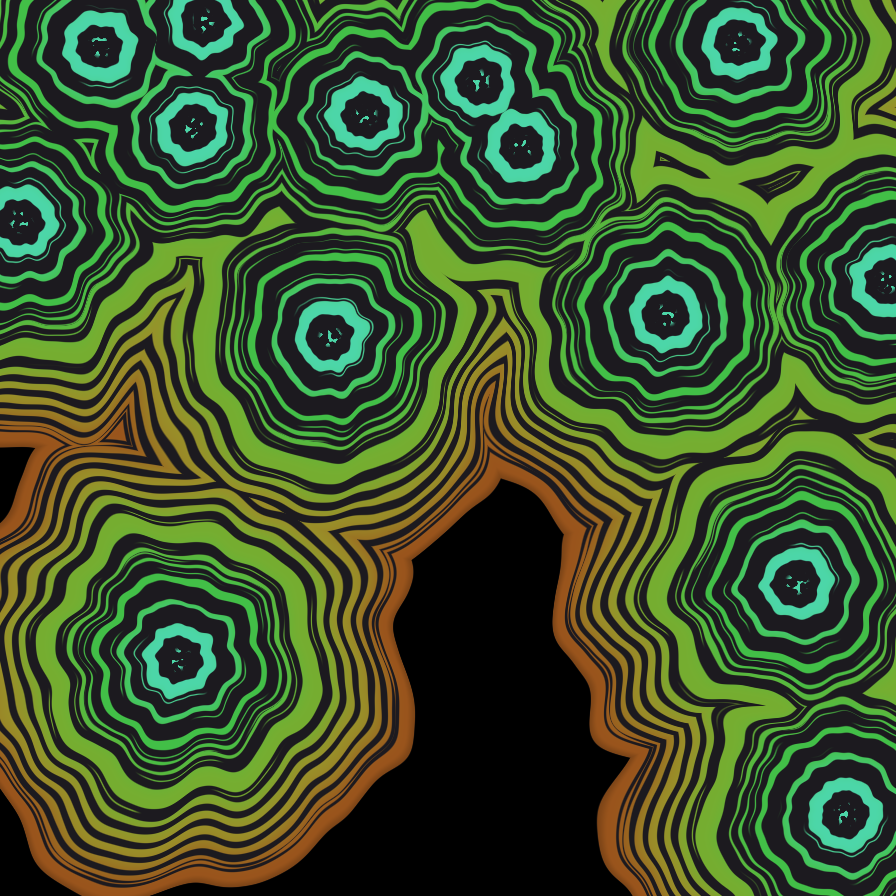
Write a WebGL 2 fragment shader that draws this pattern.

```glsl
#version 300 es
precision highp float;

uniform vec2 u_resolution;
out vec4 fragColor;

const vec2 CENTERS[14] = vec2[](
    vec2(.111, .948), vec2(.228, .977), vec2(.216, .857), vec2(.408, .872),
    vec2(.535, .909), vec2(.582, .836), vec2(.824, .952), vec2(.023, .753),
    vec2(.368, .625), vec2(.743, .648), vec2(.990, .685), vec2(.889, .349),
    vec2(.200, .264), vec2(.944, .091));

// Inner and outer radius of each coloured ring
const vec2 RINGS[13] = vec2[](
    vec2(.026, .040), vec2(.060, .067), vec2(.087, .095), vec2(.108, .111),
    vec2(.117, .122), vec2(.136, .158), vec2(.170, .179), vec2(.187, .196),
    vec2(.204, .213), vec2(.220, .228), vec2(.235, .240), vec2(.2425, .2445),
    vec2(.248, .266));

vec2 gradientAt(vec2 cell) {
    float a = 6.2832 * fract(sin(dot(cell, vec2(127.1, 311.7))) * 43758.5);
    return vec2(cos(a), sin(a));
}

float gradientNoise(vec2 p) {
    vec2 i = floor(p), f = p - i;
    vec2 s = f * f * f * (f * (f * 6.0 - 15.0) + 10.0);
    vec2 e = vec2(1.0, 0.0);
    return mix(
        mix(dot(gradientAt(i), f), dot(gradientAt(i + e), f - e), s.x),
        mix(dot(gradientAt(i + e.yx), f - e.yx), dot(gradientAt(i + 1.0), f - 1.0), s.x),
        s.y);
}

// Distance to one center, rippled by direction
float lobedDistance(vec2 v, float seed) {
    float r = length(v);
    vec2 dir = v / max(r, 1e-4);
    float angle = atan(v.y, v.x);
    float ripple = 0.16 * gradientNoise(dir * 1.7 + seed * 7.3 + r * 2.0)
                 + 0.10 * gradientNoise(dir * 3.2 - seed * 4.1 + r * 5.0)
                 + 0.035 * sin(angle * 8.0 + seed * 2.4 + r * 6.0);
    return r * (1.0 + ripple);
}

float nearestDistance(vec2 p) {
    float d = 1e3;
    for (int i = 0; i < 14; i++)
        d = min(d, lobedDistance(p - CENTERS[i], float(i) + 1.0));
    // Raised ridge between the two middle cells
    vec2 q = (p - vec2(.548, .57)) / vec2(.045, .075);
    return d + 0.04 * exp(-dot(q, q));
}

vec3 ringColor(float d) {
    vec3 c = mix(vec3(.30, .84, .66), vec3(.26, .75, .28), smoothstep(.030, .080, d));
    c = mix(c, vec3(.46, .68, .19), smoothstep(.095, .150, d));
    c = mix(c, vec3(.60, .56, .16), smoothstep(.155, .205, d));
    return mix(c, vec3(.60, .33, .11), smoothstep(.200, .256, d));
}

float band(float d, float lo, float hi, float w) {
    return smoothstep(-w, w, d - lo) * smoothstep(-w, w, hi - d);
}

void main() {
    vec2 p = gl_FragCoord.xy / u_resolution;
    float d = nearestDistance(p);
    float w = 0.8 / min(u_resolution.x, u_resolution.y);

    // Rings with uneven edges and broken hairlines beside them
    float paint = 0.0;
    for (int i = 0; i < 13; i++) {
        float k = float(i);
        float uneven = i < 12 ? 0.0035 * gradientNoise(p * 13.0 + k * 3.7) : 0.0;
        paint = max(paint, band(d, RINGS[i].x + uneven, RINGS[i].y - uneven * 0.6, w));
        if (i < 6) {
            float hair = RINGS[i].y + 0.006 + 0.006 * gradientNoise(p * 9.0 + k * 5.1);
            float gate = smoothstep(-0.05, 0.15, gradientNoise(p * 11.0 - k * 8.3));
            paint = max(paint, gate * band(d, hair - .0007, hair + .0007, w));
        }
    }

    // Crumbs in the core
    float crumbs = smoothstep(.18, .26, gradientNoise(p * 170.0));
    paint = max(paint, crumbs * (1.0 - smoothstep(.008, .015, d)));

    vec3 color = mix(vec3(.11, .10, .12), ringColor(d), paint);
    color *= 1.0 - 0.18 * smoothstep(.256, .266, d);
    color *= 1.0 - smoothstep(-w, w, d - .266);
    fragColor = vec4(color, 1.0);
}
```
